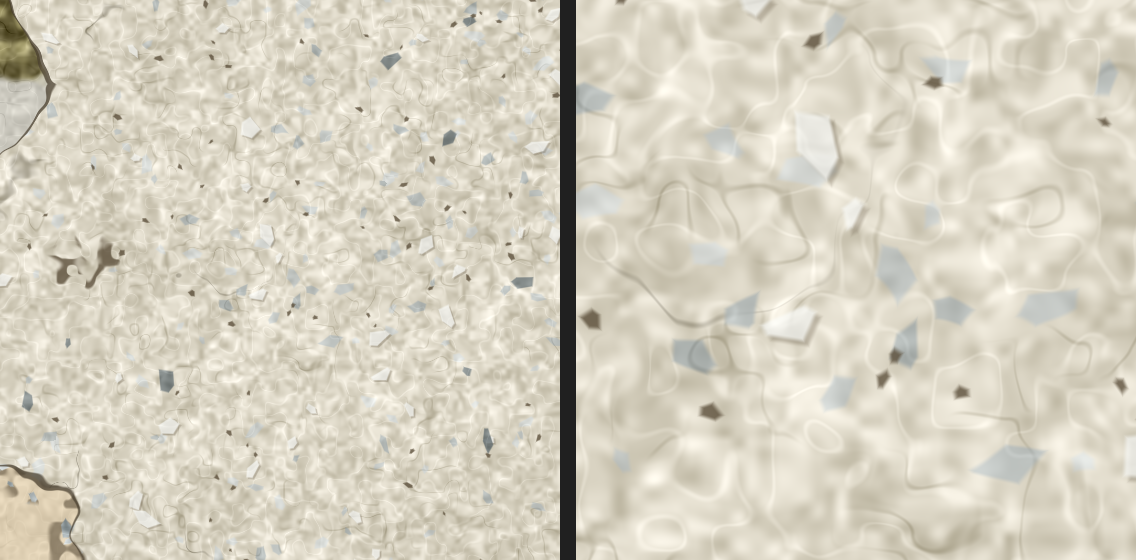
Left, the full canvas; right, a detail of the centre.
Give the GLSL for this texture, as a WebGL 2 fragment shader.

```glsl
#version 300 es
precision highp float;
// Worn pale concrete: warped value noise gives the mottled, wormy grain,
// hashed cells scatter angular stone chips and pits, and noisy outlines
// break away the two left corners into moss, slab and rubble.
uniform vec2 u_resolution;
out vec4 fragColor;

const vec3 CEMENT = vec3(0.856, 0.833, 0.767);
const vec3 TONE_AXIS = vec3(1.0, 1.03, 1.16);   // lightness also cools the hue
const vec3 WHITE_STONE = vec3(0.95, 0.95, 0.93);
const vec3 PALE_STONE = vec3(0.83, 0.85, 0.85);
const vec3 BLUE_STONE = vec3(0.62, 0.66, 0.67);
const vec3 SLATE = vec3(0.43, 0.47, 0.48);
const vec3 PIT = vec3(0.36, 0.31, 0.23);
const vec3 MOSS_DARK = vec3(0.37, 0.34, 0.20);
const vec3 MOSS_LIGHT = vec3(0.68, 0.65, 0.46);
const vec3 OLD_SLAB = vec3(0.79, 0.78, 0.74);
const vec3 SAND = vec3(0.88, 0.82, 0.71);
const float GRAIN_SCALE = 105.0;
const float GRAIN_CONTRAST = 0.15;
const float EDGE_SOFTNESS = 0.0016;
const float TAU = 6.28318;

float soft;   // edge width in canvas units

vec2 hash22(vec2 p) {
  vec3 q = fract(vec3(p.xyx) * vec3(0.1031, 0.1030, 0.0973));
  q += dot(q, q.yzx + 33.33);
  return fract((q.xx + q.yz) * q.zy);
}

float noise(vec2 p) {
  vec2 i = floor(p), f = fract(p);
  f = f * f * (3.0 - 2.0 * f);
  float low = mix(hash22(i).x, hash22(i + vec2(1, 0)).x, f.x);
  float high = mix(hash22(i + vec2(0, 1)).x, hash22(i + vec2(1, 1)).x, f.x);
  return mix(low, high, f.y);
}

// 1 on the middle contour of a noise value, fading to 0 at the given width
float vein(float n, float width) {
  return 1.0 - smoothstep(0.0, width, abs(n - 0.5));
}

// Scattered angular stones: x is coverage, y a random tint per stone
vec2 chips(vec2 p, float cells, float share, float radius, float seed) {
  vec2 grid = p * cells, found = vec2(0.0);
  for (int j = -1; j <= 1; j++)
  for (int i = -1; i <= 1; i++) {
    vec2 cell = floor(grid) + vec2(i, j);
    vec2 place = hash22(cell + seed), kind = hash22(cell + seed + 57.0);
    float local = share * mix(0.4, 1.0, smoothstep(0.1, 0.5, cell.x / cells));
    if (kind.x > local) continue;
    vec2 q = (grid - cell - place) / cells;
    float turn = TAU * place.y, c = cos(turn), s = sin(turn);
    q = mat2(c, s, -s, c) * q * vec2(0.7, 1.1);
    float r = radius * mix(0.4, 1.0, kind.y), d = -1.0;
    for (int k = 0; k < 5; k++) {
      vec2 side = hash22(cell + seed + 91.0 + 13.0 * float(k));
      float a = TAU * (float(k) + 0.6 * side.x) / 5.0;
      d = max(d, dot(q, vec2(cos(a), sin(a))) - r * mix(0.45, 0.9, side.y));
    }
    float cover = 1.0 - smoothstep(-soft, soft, d);
    if (cover > found.x) found = vec2(cover, place.x);
  }
  return found;
}

// Lightness offset of the cement paste
float grain(vec2 p, vec2 warp) {
  vec2 w = p + 0.012 * warp;
  float fine = noise(w * GRAIN_SCALE) - 0.5;
  float medium = noise(w * GRAIN_SCALE * 0.5 + 19.0) - 0.5;
  float broad = noise(p * 15.0 + 7.0) + noise(p * 4.0 + 31.0) - 1.0;
  float tone = GRAIN_CONTRAST * (fine + 0.75 * medium) + 0.045 * broad;
  float patchy = smoothstep(0.45, 0.75, noise(p * 24.0 + 43.0));
  tone -= 0.085 * patchy * vein(noise(w * 46.0 + 71.0), 0.08);
  tone += 0.045 * vein(noise(w * 52.0 + 113.0), 0.09);
  return tone;
}

void main() {
  vec2 p = gl_FragCoord.xy / u_resolution;
  soft = max(EDGE_SOFTNESS, 0.8 / u_resolution.y);
  vec2 warp = vec2(noise(p * 38.0 + 3.0), noise(p * 38.0 + 87.0)) - 0.5;
  float tone = grain(p, warp);
  vec3 color = CEMENT + TONE_AXIS * tone;

  // Hairline cracks, mostly on the left
  float hair = vein(noise(p * 5.0 + 0.35 * warp + 11.0), 0.012);
  hair *= smoothstep(0.48, 0.62, noise(p * 7.0 + 61.0)) * (1.0 - smoothstep(0.3, 0.6, p.x));
  color -= 0.17 * hair;

  // Stones, with a thin shade at the lower right of the white ones
  vec2 pale = chips(p + 0.006 * warp, 32.0, 0.15, 0.015, 5.0);
  vec3 paleColor = mix(PALE_STONE, BLUE_STONE, pale.y * pale.y);
  color = mix(color, paleColor + 0.7 * tone, 0.75 * pale.x);
  float shade = chips(p + vec2(-0.003, 0.003), 21.0, 0.10, 0.019, 211.0).x;
  color = mix(color, PIT, 0.3 * shade);
  color = mix(color, WHITE_STONE + 0.3 * tone, 0.85 * chips(p, 21.0, 0.10, 0.019, 211.0).x);
  color = mix(color, SLATE + tone, 0.8 * chips(p, 15.0, 0.09, 0.018, 307.0).x);
  color = mix(color, PIT, 0.8 * chips(p, 38.0, 0.06, 0.0065, 401.0).x);

  // Hollow with a ragged dark rim
  float hollow = length((p - vec2(0.15, 0.53)) / vec2(0.055, 0.035) + 1.1 * warp);
  float rim = 1.0 - smoothstep(0.1, 0.4, abs(hollow - 0.75));
  color = mix(color, PIT, 0.8 * rim * smoothstep(0.48, 0.66, noise(p * 62.0 + 5.0)));

  // Upper left: moss above and an older slab below a wedge-shaped crack
  float ragged = 0.035 * (noise(p * 22.0 + 9.0) - 0.5) + 0.012 * warp.x;
  float wedge = p.x - 0.105 + 0.7 * abs(p.y - 0.85) + ragged;
  float inside = 1.0 - smoothstep(-soft, soft, wedge);
  float mossy = smoothstep(0.85, 0.87, p.y + 0.02 * warp.y);
  vec3 moss = mix(MOSS_DARK, MOSS_LIGHT, smoothstep(0.25, 0.75, noise(p * 48.0 + 2.0)));
  color = mix(color, mix(OLD_SLAB + 0.7 * tone, moss + tone, mossy), inside);
  float gap = 0.001 + 0.007 * noise(p * 30.0 + 77.0) * smoothstep(0.72, 0.86, p.y);
  color = mix(color, PIT * 0.8, 0.75 * (1.0 - smoothstep(gap - soft, gap + soft, abs(wedge))));

  // Lower left: sand bed with rubble along the broken edge
  vec2 corner = pow(p / vec2(0.135, 0.165), vec2(3.0));
  float broken = 0.14 * (pow(corner.x + corner.y, 1.0 / 3.0) - 1.0) + ragged;
  color = mix(color, SAND + 0.4 * tone, 1.0 - smoothstep(-soft, soft, broken));
  float band = smoothstep(-0.045, -0.03, broken) * (1.0 - smoothstep(0.0, 0.006, broken));
  color = mix(color, PIT, 0.6 * band * smoothstep(0.45, 0.65, noise(p * 50.0 + 41.0)));
  vec2 rubble = chips(p, 42.0, 0.9, 0.015, 503.0);
  color = mix(color, mix(PALE_STONE, BLUE_STONE, rubble.y) + tone, band * rubble.x);
  float lip = 0.001 + 0.006 * noise(p * 26.0 + 15.0) * smoothstep(0.03, 0.12, p.y);
  color = mix(color, PIT * 0.8, 0.75 * (1.0 - smoothstep(lip - soft, lip + soft, abs(broken))));

  fragColor = vec4(clamp(color, 0.0, 1.0), 1.0);
}
```
